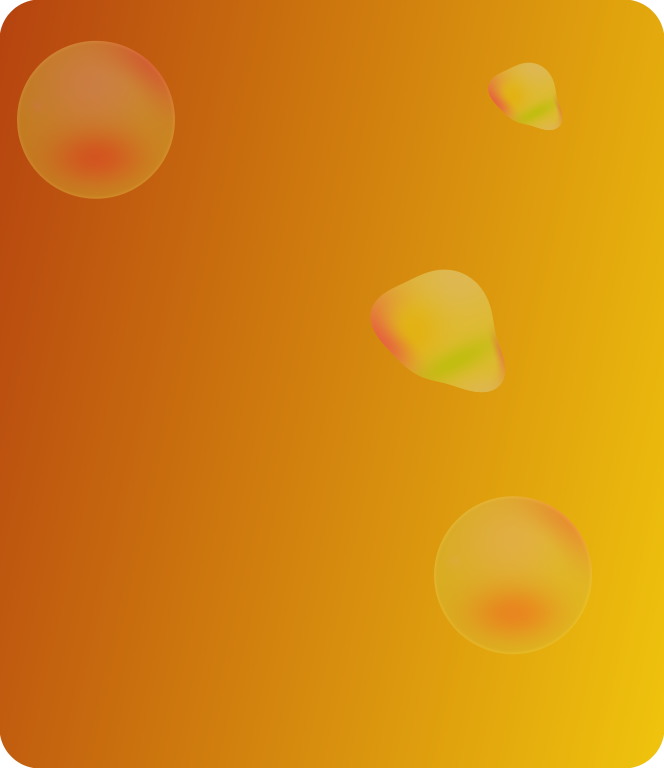
Reproduce this background procedurally as a Shadertoy shader.

```glsl
// A rounded amber panel with a slanted gradient, two glassy bubbles and two
// petal-like drops. Bubbles are discs tinted by soft glows; each drop is a
// polar outline made of angular bumps. Lengths are in canvas heights.

const vec3 PAPER = vec3(1.0);
const vec3 RUST = vec3(0.71, 0.26, 0.06);
const vec3 GOLD = vec3(0.94, 0.77, 0.05);
const float SLANT = 0.23;
const float CORNER_RADIUS = 0.052;

const float BUBBLE_RADIUS = 0.1028;
const float BUBBLE_OPACITY = 0.40;
const vec3 BUBBLE_BODY = vec3(0.82, 0.78, 0.22);
const vec3 BUBBLE_SHEEN = vec3(0.88, 0.74, 0.56);
const vec3 BUBBLE_EMBER = vec3(0.95, 0.30, 0.22);
const vec3 BUBBLE_BLUSH = vec3(0.92, 0.33, 0.40);

const vec3 DROP_BODY = vec3(0.87, 0.73, 0.19);
const vec3 DROP_SHEEN = vec3(0.87, 0.72, 0.32);
const vec3 DROP_AMBER = vec3(0.89, 0.69, 0.06);
const vec3 DROP_LIME = vec3(0.76, 0.74, 0.06);
const vec3 DROP_RED = vec3(0.90, 0.40, 0.24);

// Coverage of a shape from its signed distance, one pixel soft.
float coverage(float d) {
    return clamp(0.5 - d * iResolution.y, 0.0, 1.0);
}

// Gaussian spot with separate widths along x and y.
float glow(vec2 p, vec2 center, vec2 width) {
    vec2 q = (p - center) / width;
    return exp(-dot(q, q));
}

// Smooth bump around an angle in degrees; dir is a unit vector.
float angularBump(vec2 dir, float degrees, float sharpness) {
    float a = radians(degrees);
    return exp(sharpness * (dot(dir, vec2(cos(a), sin(a))) - 1.0));
}

float roundedBox(vec2 p, vec2 halfSize, float radius) {
    vec2 q = abs(p) - halfSize + radius;
    return length(max(q, 0.0)) + min(max(q.x, q.y), 0.0) - radius;
}

vec3 paintBubble(vec3 base, vec2 p, vec2 center) {
    vec2 q = (p - center) / BUBBLE_RADIUS;
    float r = length(q);
    vec2 dir = q / max(r, 1e-4);
    float rim = smoothstep(0.55, 1.0, r);

    vec3 tint = mix(BUBBLE_BODY, BUBBLE_SHEEN, glow(q, vec2(0.0, 0.45), vec2(0.70, 0.60)));
    tint = mix(tint, BUBBLE_EMBER, 0.95 * glow(q, vec2(0.02, -0.48), vec2(0.56, 0.34)));
    tint = mix(tint, BUBBLE_BLUSH, 0.85 * rim * angularBump(dir, 45.0, 5.0));
    tint = mix(tint, BUBBLE_SHEEN, 0.5 * glow(q, vec2(-0.74, 0.18), vec2(0.08)));
    tint += 0.08 * smoothstep(0.95, 1.0, r);
    return mix(base, tint, BUBBLE_OPACITY * coverage((r - 1.0) * BUBBLE_RADIUS));
}

vec3 paintDrop(vec3 base, vec2 p, vec2 center, float size) {
    vec2 q = (p - center) / size;
    float r = length(q);
    vec2 dir = q / max(r, 1e-4);

    // Outline: broad crown, left tip and lower-right tail.
    float outline = 0.75
        + 0.234 * angularBump(dir, 75.0, 1.8)
        + 0.336 * angularBump(dir, 163.0, 7.0)
        + 0.485 * angularBump(dir, 318.0, 8.7);
    float edge = r / outline;

    // Interior glows, then red along the left and right rims.
    vec3 tint = mix(DROP_BODY, DROP_SHEEN, glow(q, vec2(0.25, 0.85), vec2(0.75, 0.55)));
    tint = mix(tint, DROP_AMBER, 0.9 * glow(q, vec2(-0.42, 0.0), vec2(0.42, 0.5)));
    vec2 along = vec2(q.x + q.y * -0.5, q.y + q.x * -0.4);
    tint = mix(tint, DROP_LIME, glow(along, vec2(0.46, -0.56), vec2(0.55, 0.24)));
    tint = mix(tint, DROP_SHEEN, 0.8 * glow(q, vec2(0.72, -0.9), vec2(0.42, 0.20)));
    float leftRim = smoothstep(0.45, 1.0, edge) * angularBump(dir, 187.0, 4.0);
    float rightRim = smoothstep(0.82, 1.0, edge) * angularBump(dir, 340.0, 22.0);
    tint = mix(tint, DROP_RED, clamp(leftRim + 0.6 * rightRim, 0.0, 1.0));
    return mix(base, tint, coverage((r - outline) * size));
}

void mainImage(out vec4 fragColor, in vec2 fragCoord) {
    vec2 p = fragCoord / iResolution.y;
    float aspect = iResolution.x / iResolution.y;

    // Slanted gradient from the top left to the bottom right.
    float t = (p.x + SLANT * (1.0 - p.y)) / (aspect + SLANT);
    vec3 color = mix(RUST, GOLD, t);

    color = paintBubble(color, p, vec2(0.125, 0.844));
    color = paintBubble(color, p, vec2(0.668, 0.251));
    color = paintDrop(color, p, vec2(0.573, 0.5677), 0.0833);
    color = paintDrop(color, p, vec2(0.6855, 0.8737), 0.0458);

    // Panel with rounded corners.
    vec2 halfSize = 0.5 * vec2(aspect, 1.0);
    float panel = coverage(roundedBox(p - halfSize, halfSize, CORNER_RADIUS) - 0.5 / iResolution.y);
    fragColor = vec4(mix(PAPER, color, panel), 1.0);
}
```
